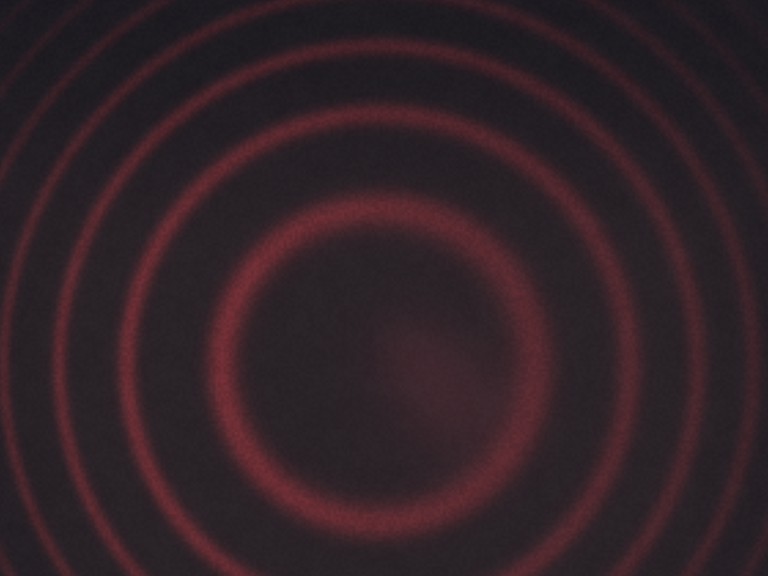
Reproduce this background procedurally as a WebGL 1 fragment shader.

```glsl
precision highp float;
// Dim red interference rings on a near-black plum field, with a faint inner glow.
// Ring radii are evenly spaced in squared distance, so the rings narrow outward;
// soft Gaussian profiles, a leftward bias and fine grain finish the light.

uniform vec2 u_resolution;

// Lengths are in canvas heights, with the origin at the canvas centre.
const vec2 RING_CENTER = vec2(-0.010, -0.134);
const float FIRST_RADIUS_SQ = 0.0743;
const float RING_SPACING_SQ = 0.1165;
const float RING_WIDTH = 0.105;      // Gaussian width as a share of the spacing
const float SIDE_BIAS = 0.23;        // extra light on the left, less on the right
const float SIDE_BLUR = 0.14;        // softer rings on the right

const vec2 GLOW_UPPER = vec2(0.045, -0.112);
const vec2 GLOW_LOWER = vec2(0.125, -0.196);
const float GLOW_UPPER_SIZE = 0.052;
const float GLOW_LOWER_SIZE = 0.072;

const vec3 FIELD_COLOR = vec3(0.162, 0.134, 0.154);
const vec3 SHADE_COLOR = vec3(0.112, 0.104, 0.126);
const vec3 RING_COLOR = vec3(0.225, 0.038, 0.043);
const vec3 GLOW_COLOR = vec3(0.090, 0.024, 0.030);

const float GRAIN_CELLS = 210.0;
const float GRAIN_AMOUNT = 0.016;
const float MOTTLE_CELLS = 34.0;
const float MOTTLE_AMOUNT = 0.008;

float hash(vec2 p) {
    vec3 q = fract(vec3(p.xyx) * 0.1031);
    q += dot(q, q.yzx + 33.33);
    return fract((q.x + q.y) * q.z);
}

float valueNoise(vec2 p) {
    vec2 cell = floor(p);
    vec2 f = fract(p);
    f = f * f * (3.0 - 2.0 * f);
    float low = mix(hash(cell), hash(cell + vec2(1.0, 0.0)), f.x);
    float high = mix(hash(cell + vec2(0.0, 1.0)), hash(cell + vec2(1.0, 1.0)), f.x);
    return mix(low, high, f.y);
}

float softSpot(vec2 p, vec2 center, float size) {
    vec2 d = (p - center) / size;
    return exp(-0.5 * dot(d, d));
}

// Brightness of the nearest ring; there is none inside the first.
float rings(vec2 p) {
    vec2 d = p - RING_CENTER;
    float side = d.x / max(length(d), 0.001);
    float phase = (dot(d, d) - FIRST_RADIUS_SQ) / RING_SPACING_SQ;
    float index = max(floor(phase + 0.5), 0.0);
    float offset = (phase - index) / (RING_WIDTH * (1.0 + SIDE_BLUR * side));
    float fade = exp(-0.10 * index - 0.04 * index * index);
    return exp(-0.5 * offset * offset) * fade * (1.0 - SIDE_BIAS * side);
}

void main() {
    vec2 p = (gl_FragCoord.xy - 0.5 * u_resolution) / u_resolution.y;
    float grain = valueNoise((p + 2.0) * GRAIN_CELLS) - 0.5;
    float mottle = valueNoise((p + 2.0) * MOTTLE_CELLS) - 0.5;

    // Field darkening toward the top and the far corners
    float shade = smoothstep(0.05, 0.55, p.y + 0.12 * abs(p.x));
    shade = max(shade, 0.7 * smoothstep(0.45, 0.95, length(p - RING_CENTER)));
    vec3 color = mix(FIELD_COLOR, SHADE_COLOR, shade);

    // Rings and the inner glow
    color += RING_COLOR * rings(p) * (1.0 + 0.22 * grain);
    float glow = 0.6 * softSpot(p, GLOW_UPPER, GLOW_UPPER_SIZE)
               + 0.9 * softSpot(p, GLOW_LOWER, GLOW_LOWER_SIZE);
    color += GLOW_COLOR * glow;

    // Grain
    color += grain * GRAIN_AMOUNT + mottle * MOTTLE_AMOUNT;
    gl_FragColor = vec4(clamp(color, 0.0, 1.0), 1.0);
}
```
